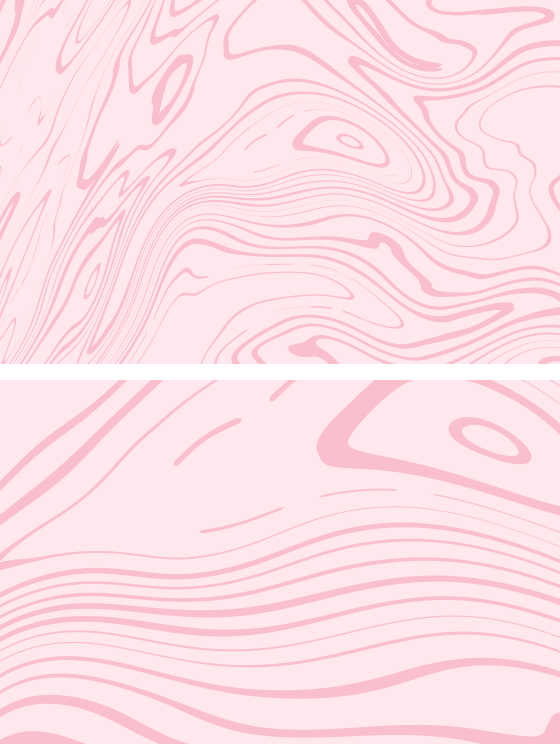
Top, the full canvas; bottom, a detail of the centre.
Reproduce this background procedurally as a WebGL 2 fragment shader.

```glsl
#version 300 es
precision highp float;
// Pale pink marbled paper: folded, swirling veins of uneven thickness.

uniform vec2 u_resolution;
out vec4 fragColor;

#define PAPER vec3(1.00, 0.91, 0.93)
#define VEIN vec3(0.98, 0.75, 0.80)
#define FOLDS 13.0         // vein levels spanned by the noise
#define DRIFT 6.0          // vein levels per unit across the stream
#define STRETCH vec2(1.25, 3.0) // noise frequency along and across the stream
#define WARP 0.045         // strength of the wavy distortion
#define STEEP 3.0          // slope of the streams at the left
#define THIN 0.10          // share of a level covered by the finest vein
#define THICK 0.62         // share of a level covered by the boldest vein
#define MAX_HALF 0.028     // soft limit of a vein's half width
#define BROKEN 0.30        // share of fine veins that are dashed

float hash(vec2 p) {
  return fract(sin(dot(p, vec2(127.1, 311.7))) * 43758.5453);
}

float noise(vec2 p) {
  vec2 i = floor(p), f = fract(p);
  f = f * f * f * (f * (f * 6.0 - 15.0) + 10.0);
  return mix(mix(hash(i), hash(i + vec2(1, 0)), f.x),
             mix(hash(i + vec2(0, 1)), hash(i + vec2(1, 1)), f.x), f.y);
}

// Rotates the plane around a centre, fading out with distance
vec2 swirl(vec2 p, vec2 centre, float radius, float turn) {
  vec2 d = p - centre;
  float a = turn * exp(-dot(d, d) / (radius * radius));
  float c = cos(a), s = sin(a);
  return centre + vec2(c * d.x - s * d.y, s * d.x + c * d.y);
}

// x: vein level, y: position along the stream
vec2 marble(vec2 p) {
  p = swirl(p, vec2(0.62, 0.42), 0.20, 0.6);
  p = swirl(p, vec2(1.25, 0.88), 0.18, -0.6);
  for (float k = 1.0; k < 4.0; k++)
    p += WARP / k * sin(4.0 * k * p.yx + vec2(1.3, 1.8) * k);

  // Streams climb steeply at the left, then arch over and roll to the right
  float bend = 0.12;
  float climb = STEEP * bend * log(1.0 + exp((0.42 - p.x) / bend));
  float roll = 0.045 * cos(8.4 * (p.x - 0.72));
  float across = p.y + climb - roll;
  float along = p.x + 0.6 * p.y;

  // Layered noise drawn out along the stream folds it into hairpins
  vec2 q = vec2(along, across) * STRETCH + vec2(3.7, 8.2);
  float folds = noise(q) + 0.30 * noise(q * 2.1 + 17.0) + 0.07 * noise(q * 4.7 + 5.0);

  // Nested loops under the arch
  vec2 loop = (p - vec2(0.92, 0.48)) / vec2(0.40, 0.16);
  folds += 0.38 * exp(-dot(loop, loop));
  return vec2(FOLDS * folds + DRIFT * across, along);
}

// Coverage of the vein nearest to p
float vein(vec2 p, float pixel) {
  const float e = 0.001;
  vec2 m = marble(p);
  vec2 slope = vec2(marble(p + vec2(e, 0)).x, marble(p + vec2(0, e)).x) - m.x;
  float steepness = max(length(slope) / e, 0.5);

  // Every level holds one vein with its own place and weight
  float level = floor(m.x);
  float centre = mix(0.42, 0.58, hash(vec2(level, 2.0)));
  float weight = pow(hash(vec2(level, 5.0)), 2.5);
  float halfWidth = 0.5 * mix(THIN, THICK, weight);
  halfWidth *= 0.5 + 0.9 * noise(vec2(m.y * 3.5, level * 7.3));
  halfWidth = min(halfWidth, 0.4);

  // Some fine veins break into dashes
  if (hash(vec2(level, 9.0)) < BROKEN && weight < 0.12)
    halfWidth *= smoothstep(0.3, 0.5, noise(vec2(m.y * 28.0, level * 3.1)));

  // Convert to canvas units and keep flat spots from flooding
  float width = halfWidth / steepness;
  width = width * MAX_HALF / (width + MAX_HALF);
  float dist = abs(fract(m.x) - centre) / steepness;
  float edge = clamp((width - dist) / pixel + 0.5, 0.0, 1.0);
  return edge * min(1.0, 2.0 * width / pixel);
}

void main() {
  vec2 p = gl_FragCoord.xy / u_resolution.y;
  fragColor = vec4(mix(PAPER, VEIN, vein(p, 1.0 / u_resolution.y)), 1.0);
}
```
